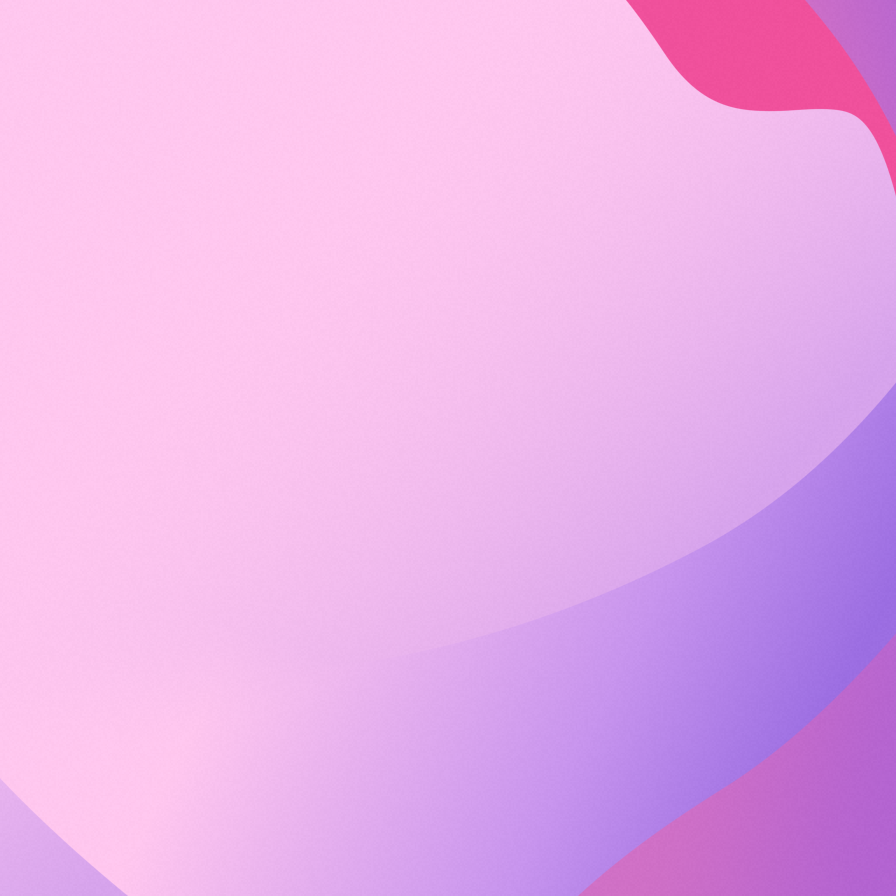
Write a Shadertoy shader that draws this background.

```glsl
// Soft overlapping petals in pink, lilac and violet with a hot pink wave.
// Each edge is a smooth cubic curve y(x) through a few knots; the layers are
// filled with gradients, painted back to front, and finished with fine grain.

// Colours
const vec3 PINK   = vec3(1.00, 0.78, 0.935);
const vec3 LILAC  = vec3(0.84, 0.64, 0.925);
const vec3 ORCHID = vec3(0.78, 0.58, 0.93);
const vec3 VIOLET = vec3(0.61, 0.43, 0.885);
const vec3 MAUVE  = vec3(0.815, 0.44, 0.775);
const vec3 PURPLE = vec3(0.70, 0.39, 0.82);
const vec3 HOT    = vec3(0.94, 0.315, 0.61);
const vec3 HAZE   = vec3(0.91, 0.705, 0.935);

// Edge knots: x, y, slope
const vec3 PETAL_A = vec3(0.26, 0.245, 0.05);
const vec3 PETAL_B = vec3(0.781, 0.388, 0.53);
const vec3 PETAL_C = vec3(1.0, 0.573, 1.22);
const vec3 BAND_A  = vec3(0.62, -0.024, 1.0);
const vec3 BAND_B  = vec3(0.81, 0.122, 0.63);
const vec3 BAND_C  = vec3(1.0, 0.293, 1.15);
const vec3 WAVE_A  = vec3(0.68, 1.022, -1.1);
const vec3 WAVE_B  = vec3(0.742, 0.94, -1.5);
const vec3 WAVE_C  = vec3(0.862, 0.876, 0.0);
const vec3 WAVE_D  = vec3(0.931, 0.8776, -0.1);
const vec3 WAVE_E  = vec3(1.0, 0.781, -3.8);
const vec3 CREST_A = vec3(0.86, 1.043, -1.1);
const vec3 CREST_B = vec3(1.0, 0.848, -2.0);
const vec3 FOOT_A  = vec3(0.0, 0.1315, -1.05);
const vec3 FOOT_B  = vec3(0.17, -0.022, -0.8);

const float PETAL_FADE  = 0.12;   // softness of the petal edge at its left end
const float GRAIN_CELLS = 512.0;
const float GRAIN       = 0.014;

// Cubic through two knots, held flat outside them
float hermite(float x, vec3 a, vec3 b) {
    float h = b.x - a.x;
    float t = clamp((x - a.x) / h, 0.0, 1.0);
    float s = t * t * (3.0 - 2.0 * t);
    return mix(a.y, b.y, s) + h * t * (1.0 - t) * (a.z * (1.0 - t) - b.z * t);
}

float curve(float x, vec3 a, vec3 b, vec3 c) {
    return x < b.x ? hermite(x, a, b) : hermite(x, b, c);
}

// Smooth coverage of the side where d is positive
float cover(float d, float softness) {
    float pixel = length(vec2(dFdx(d), dFdy(d)));
    return smoothstep(-0.75, 0.75, d / max(pixel + softness, 1e-5));
}

float ramp(float a, float b, float x) {
    return clamp((x - a) / (b - a), 0.0, 1.0);
}

float hash(vec2 p) {
    vec3 q = fract(vec3(p.xyx) * 0.1031);
    q += dot(q, q.yzx + 33.33);
    return fract((q.x + q.y) * q.z);
}

void mainImage(out vec4 fragColor, in vec2 fragCoord) {
    vec2 uv = fragCoord / iResolution.xy;
    float x = uv.x, y = uv.y, depth = 1.0 - y;

    // Mauve backdrop, seen at the right corners
    vec3 col = mix(MAUVE, PURPLE, smoothstep(0.98, 1.3, x + 0.3 * depth));
    vec3 topMauve = mix(MAUVE, PURPLE, 0.85 * ramp(0.88, 1.02, x - 0.2 * depth));
    col = mix(col, topMauve, step(0.6, y));

    // Violet band
    float bandTone = 0.9 * x + 0.45 * depth;
    vec3 band = mix(PINK, ORCHID, ramp(0.56, 0.96, bandTone));
    band = mix(band, VIOLET, ramp(0.96, 1.19, bandTone));
    col = mix(col, band, cover(y - curve(x, BAND_A, BAND_B, BAND_C), 0.0));

    // Large pale petal, melting into the band on the left
    float petalTone = ramp(0.35, 0.99, 0.72 * x + 0.69 * depth);
    vec3 petal = mix(PINK, LILAC, pow(petalTone, 2.1));
    float fade = PETAL_FADE * (1.0 - smoothstep(0.2, 0.42, x));
    col = mix(col, petal, cover(y - curve(x, PETAL_A, PETAL_B, PETAL_C), fade));

    // Hot pink wave and the mauve corner above it
    float wave = x < WAVE_C.x ? curve(x, WAVE_A, WAVE_B, WAVE_C)
                              : curve(x, WAVE_C, WAVE_D, WAVE_E);
    col = mix(col, HOT, cover(y - wave, 0.0));
    col = mix(col, topMauve, cover(y - hermite(x, CREST_A, CREST_B), 0.0));

    // Lilac corner at the lower left
    vec3 foot = mix(HAZE, LILAC, ramp(0.86, 1.1, x + depth));
    col = mix(col, foot, cover(hermite(x, FOOT_A, FOOT_B) - y, 0.0));

    // Fine grain
    col += GRAIN * (hash(floor(uv * GRAIN_CELLS)) - 0.5);
    fragColor = vec4(clamp(col, 0.0, 1.0), 1.0);
}
```
